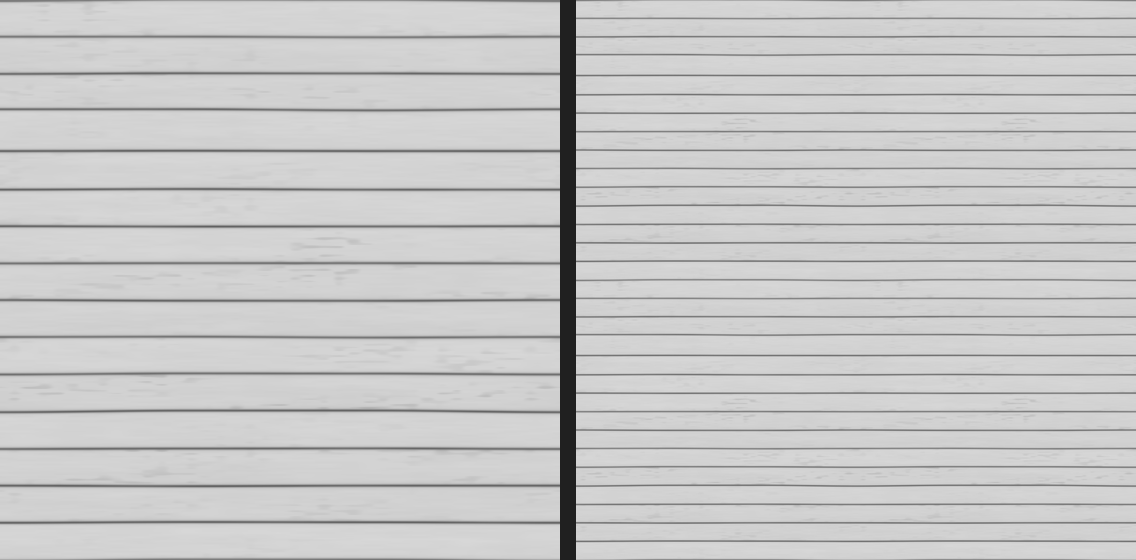
Left, the tile; right, the same tile 2 across and 2 down.
A three.js fragment shader for this texture:

```glsl
// Pale painted horizontal boards with thin dark seams and faint weathered grain.
varying vec2 vUv;

const float BOARDS = 15.0;
const vec3 PAINT = vec3(0.826);
const vec3 SEAM = vec3(0.36);
const vec3 SCUFF = vec3(0.66);

float hash(vec2 p) {
  return fract(sin(dot(p, vec2(127.1, 311.7))) * 43758.5453);
}

// Value noise that wraps across after a whole number of cells.
float noise(vec2 p, float period) {
  vec2 cell = floor(p);
  vec2 f = fract(p);
  f = f * f * (3.0 - 2.0 * f);
  float x0 = mod(cell.x, period);
  float x1 = mod(cell.x + 1.0, period);
  float low = mix(hash(vec2(x0, cell.y)), hash(vec2(x1, cell.y)), f.x);
  float high = mix(hash(vec2(x0, cell.y + 1.0)), hash(vec2(x1, cell.y + 1.0)), f.x);
  return mix(low, high, f.y);
}

// Noise on one board: cells counts across the canvas and up the board.
float boardNoise(float x, float v, float board, vec2 cells, float seed) {
  return noise(vec2(x * cells.x, v * cells.y + board * 37.0 + seed), cells.x);
}

// Seam displacement in board heights: uneven spacing plus a gentle bow.
float seamOffset(float seam, float x) {
  float spacing = seam < 11.5 ? -0.0053 * seam : 0.016 * (BOARDS - seam);
  float bow = noise(vec2(x * 3.0, seam * 7.0 + 3.0), 3.0) - 0.5;
  return spacing + 0.055 * bow;
}

// Soft seam profile, d in canvas units.
float seamShade(float d, float width) {
  return exp(-0.5 * d * d / (width * width));
}

// Sparse short streaks, gathered in patches on the more worn boards.
float scuffs(float x, float v, float board) {
  float worn = mix(0.15, 1.0, hash(vec2(board, 19.0)));
  float patches = smoothstep(0.45, 0.85, boardNoise(x, v, board, vec2(7.0, 2.0), 400.0));
  float streaks = smoothstep(0.5, 0.95, boardNoise(x, v, board, vec2(38.0, 13.0), 900.0));
  return worn * patches * streaks;
}

// Fine brushed grain, centred on zero.
float grain(float x, float v, float board) {
  float broad = boardNoise(x, v, board, vec2(5.0, 4.0), 1500.0) - 0.5;
  float fine = boardNoise(x, v, board, vec2(24.0, 18.0), 2100.0) - 0.5;
  return 0.016 * broad + 0.014 * fine;
}

void main() {
  float x = vUv.x;
  float y = vUv.y * BOARDS;

  // Nearest seam, and the board on this side of it
  float nearest = floor(y + 0.5);
  float seam = mod(nearest, BOARDS);
  float d = y - nearest - seamOffset(seam, x);
  float boardIndex = nearest - (d < 0.0 ? 1.0 : 0.0);
  float board = mod(boardIndex, BOARDS);
  float v = y - boardIndex;

  // Painted face
  float tone = 0.014 * (hash(vec2(board, 5.0)) - 0.5) + 0.012 * (v - 0.5);
  vec3 color = PAINT + tone + grain(x, v, board);
  color = mix(color, SCUFF, 0.5 * scuffs(x, v, board));

  // Dark seam with a faint shade around it
  float dist = d / BOARDS;
  float uneven = noise(vec2(x * 8.0, seam * 11.0 + 50.0), 8.0);
  float strength = mix(0.76, 1.0, hash(vec2(seam, 31.0))) * mix(0.86, 1.0, uneven);
  color *= 1.0 - 0.07 * seamShade(dist, 0.0038);
  color = mix(color, SEAM, strength * seamShade(dist, 0.00165));

  gl_FragColor = vec4(color, 1.0);
}
```
